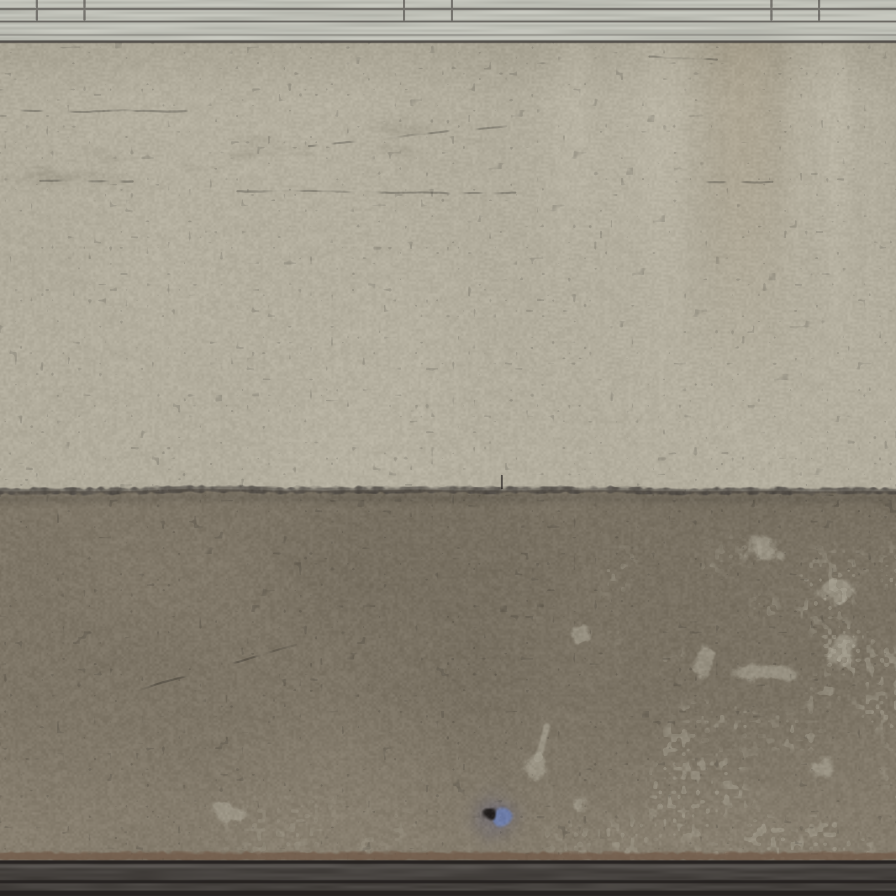
This texture is drawn by a Shadertoy shader. Its source:

```glsl
const float TRIM_Y = 0.9535;
const float SPLIT_Y = 0.4525;
const float BASE_Y = 0.040;
const vec3 PLASTER = vec3(0.700, 0.680, 0.617);
const vec3 PAINT = vec3(0.468, 0.437, 0.380);
const vec3 PAINT_WORN = vec3(0.530, 0.496, 0.435);
const vec3 CHIP = vec3(0.67, 0.65, 0.59);
const vec3 TRIM = vec3(0.745, 0.750, 0.715);
const vec3 BASE = vec3(0.270, 0.255, 0.242);
const vec3 RUST = vec3(0.44, 0.345, 0.275);
const vec3 DARK = vec3(0.14, 0.125, 0.12);
const vec2 HOLE = vec2(0.552, 0.089);

// Worn spots: centre, radii
const vec4 SPOTS[10] = vec4[10](
    vec4(0.853, 0.390, 0.026, 0.018), vec4(0.935, 0.340, 0.024, 0.015),
    vec4(0.644, 0.292, 0.018, 0.011), vec4(0.783, 0.260, 0.014, 0.026),
    vec4(0.855, 0.248, 0.042, 0.012), vec4(0.940, 0.277, 0.020, 0.022),
    vec4(0.597, 0.147, 0.014, 0.015), vec4(0.649, 0.105, 0.013, 0.011),
    vec4(0.918, 0.146, 0.018, 0.018), vec4(0.256, 0.092, 0.027, 0.012));

// Hairline scratches: start, end
const vec4 SCRATCHES[7] = vec4[7](
    vec4(0.0, 0.876, 0.215, 0.876), vec4(0.045, 0.798, 0.148, 0.797),
    vec4(0.265, 0.787, 0.575, 0.784), vec4(0.345, 0.837, 0.565, 0.859),
    vec4(0.755, 0.798, 0.862, 0.797), vec4(0.725, 0.937, 0.8, 0.934),
    vec4(0.155, 0.229, 0.33, 0.281));

float hash(vec2 p) {
    return fract(sin(dot(p, vec2(127.1, 311.7))) * 43758.5);
}

float noise(vec2 p) {
    vec2 i = floor(p), f = fract(p);
    f = f * f * (3.0 - 2.0 * f);
    return mix(mix(hash(i), hash(i + vec2(1, 0)), f.x),
               mix(hash(i + vec2(0, 1)), hash(i + vec2(1, 1)), f.x), f.y);
}

float fbm(vec2 p) {
    float sum = 0.0, amp = 0.5;
    for (int i = 0; i < 4; i++) {
        sum += amp * noise(p);
        p = p * 2.03 + 17.3;
        amp *= 0.5;
    }
    return sum;
}

float segment(vec2 p, vec2 a, vec2 b) {
    vec2 d = b - a;
    return length(p - a - d * clamp(dot(p - a, d) / dot(d, d), 0.0, 1.0));
}

float band(float v, float centre, float halfWidth, float soft) {
    return 1.0 - smoothstep(halfWidth - soft, halfWidth + soft, abs(v - centre));
}

float bump(float v, float centre, float width) {
    float d = (v - centre) / width;
    return exp(-d * d);
}

vec3 upperWall(vec2 uv) {
    vec3 col = PLASTER + 0.035 * (fbm(uv * vec2(5, 4)) - 0.47);
    // Run-off stains and pale streaks
    float high = smoothstep(0.5, 0.9, uv.y);
    col += 0.022 * high * (bump(uv.x, 0.64, 0.03) + bump(uv.x, 0.73, 0.03) + bump(uv.x, 0.935, 0.025));
    col -= vec3(0.035, 0.045, 0.055) * bump(uv.x, 0.83, 0.05) * high;
    col += 0.03 * (noise(uv * vec2(45, 3)) - 0.5) * high * smoothstep(0.4, 0.8, uv.x);
    col -= 0.035 * smoothstep(0.88, TRIM_Y, uv.y);
    float smudge = bump(uv.y, 0.805 + 0.09 * uv.x, 0.018) * smoothstep(0.6, 0.5, uv.x);
    return col - 0.06 * smudge * smoothstep(0.42, 0.75, fbm(uv * vec2(18, 70)));
}

vec3 lowerWall(vec2 uv) {
    float wear = 0.42 - 0.35 * uv.x + 0.85 * (fbm(uv * vec2(5, 6) + 8.0) - 0.47);
    wear += 0.65 * smoothstep(0.25, 0.05, uv.y) - 0.2 * bump(uv.x, 0.53, 0.12);
    vec3 col = mix(PAINT, PAINT_WORN, clamp(wear, 0.0, 1.0));
    // Ragged spots, small flakes and a drip
    vec2 p = uv + 0.022 * (vec2(fbm(uv * 45.0), fbm(uv * 45.0 + 31.0)) - 0.47);
    float spot = 0.0;
    for (int i = 0; i < 10; i++) {
        vec2 q = (p - SPOTS[i].xy) / SPOTS[i].zw;
        spot = max(spot, exp(-dot(q, q)));
    }
    float ragged = smoothstep(0.4, 0.75, spot * (0.4 + 1.2 * fbm(uv * 80.0)));
    float area = smoothstep(0.54, 0.72, uv.x) * smoothstep(0.43, 0.34, uv.y);
    area = max(area, 0.6 * smoothstep(0.14, 0.07, uv.y) * smoothstep(0.2, 0.3, uv.x));
    float flakes = area * smoothstep(0.6, 0.78, noise(uv * 190.0)) * smoothstep(0.45, 0.64, fbm(uv * 16.0 + 4.0));
    float drip = smoothstep(0.006, 0.002, segment(mix(uv, p, 0.3), vec2(0.6, 0.155), vec2(0.611, 0.188)));
    return mix(col, CHIP, min(0.58 * ragged + 0.45 * flakes + 0.6 * drip, 0.8));
}

vec3 topTrim(vec2 uv, float px) {
    vec3 col = TRIM + 0.09 * (noise(uv * vec2(12, 350)) - 0.5);
    float grooves = max(band(uv.y, 0.99, 0.0012, px), band(uv.y, 0.976, 0.001, px));
    grooves = max(grooves, 0.5 * band(uv.y, 0.961, 0.001, px));
    // Paired board joints
    float joint = band(abs(fract(uv.x / 0.41 + 0.335) - 0.5), 0.065, 0.003, px);
    return mix(col, BASE, max(0.7 * grooves, 0.6 * joint * step(0.976, uv.y)));
}

vec3 baseTrim(vec2 uv, float px) {
    vec3 col = BASE + 0.06 * (noise(uv * vec2(25, 300)) - 0.5) + 0.06 * band(uv.y, 0.033, 0.002, 0.002);
    float grooves = max(band(uv.y, BASE_Y - 0.002, 0.002, px), band(uv.y, 0.016, 0.0018, px));
    return mix(col, DARK, 0.9 * max(grooves, band(uv.y, 0.003, 0.003, px)));
}

void mainImage(out vec4 fragColor, in vec2 fragCoord) {
    vec2 uv = fragCoord / iResolution.xy;
    float px = 1.0 / iResolution.y;
    // Two coats with a dirty seam
    float edge = SPLIT_Y + 0.005 * (fbm(vec2(uv.x * 9.0, 2)) - 0.47);
    float rough = noise(uv * vec2(160, 220));
    vec3 col = mix(lowerWall(uv), upperWall(uv), smoothstep(edge - px, edge + px, uv.y));
    col = mix(col, BASE, band(uv.y, edge, 0.002 + 0.003 * rough, 0.0015) * (0.4 + 0.4 * rough));
    col *= 1.0 - 0.09 * bump(uv.y, edge - 0.009, 0.006);
    // Scratches and upright nick
    vec2 p = uv + vec2(0, 0.005 * (fbm(uv * 22.0) - 0.47));
    float scratch = 1.0;
    for (int i = 0; i < 7; i++) scratch = min(scratch, segment(p, SCRATCHES[i].xy, SCRATCHES[i].zw));
    col *= 1.0 - 0.22 * smoothstep(0.25, 0.6, noise(uv * 55.0)) * smoothstep(0.0008 + px, 0.0004, scratch);
    col = mix(col, DARK, 0.7 * smoothstep(0.0005 + px, 0.0005, segment(uv, vec2(0.56, 0.455), vec2(0.56, 0.469))));
    // Hole with a bluish rim
    vec2 h = uv - HOLE + 0.006 * (noise(uv * 90.0) - 0.5);
    col = mix(col, vec3(0.39, 0.38, 0.45), 0.65 * exp(-dot(h, h) / 0.0004));
    col = mix(col, vec3(0.43, 0.49, 0.66), smoothstep(0.013, 0.007, length(h - vec2(0.007, -0.002))));
    col = mix(col, DARK, smoothstep(0.01, 0.005, length(h + vec2(0.006, -0.002))));
    // Grain and pits
    col += 0.045 * (noise(uv * 380.0) - 0.5) + 0.025 * (noise(uv * 210.0) - 0.5);
    col *= 1.0 - 0.13 * smoothstep(0.88, 0.98, noise(uv * 170.0 + 9.0));
    // Rust and trims
    col = mix(col, RUST, 0.75 * band(uv.y, 0.044, 0.003 + 0.003 * rough, 0.002));
    col = mix(col, baseTrim(uv, px), smoothstep(BASE_Y + px, BASE_Y - px, uv.y));
    col = mix(col, topTrim(uv, px), smoothstep(TRIM_Y - px, TRIM_Y + px, uv.y));
    col = mix(col, BASE, 0.85 * band(uv.y, TRIM_Y, 0.0015, px));
    fragColor = vec4(clamp(col, 0.0, 1.0), 1.0);
}
```
